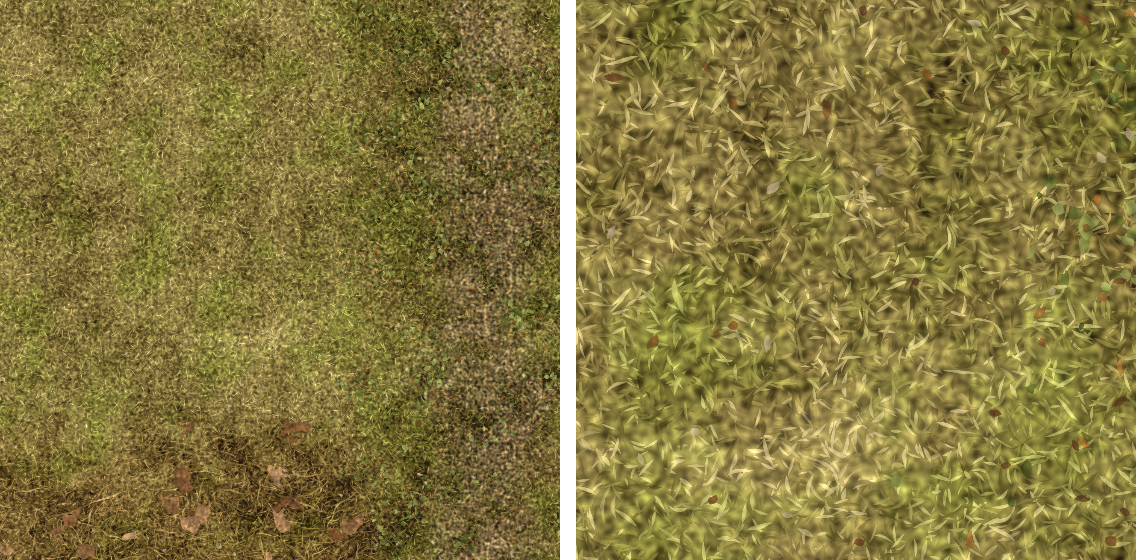
Left: the whole. Right: its middle third, enlarged.
A WebGL 1 fragment shader for this texture:

```glsl
precision highp float;
// Dry autumn lawn seen from above: matted straw and moss on the left, a worn
// leafy path on the right and long rough grass along the lower edge. Tapered
// strokes scattered on jittered grids form the blades, leaves and litter.
uniform vec2 u_resolution;

vec2 hash2(vec2 p) {
  vec3 q = fract(p.xyx * vec3(0.1031, 0.1030, 0.0973));
  q += dot(q, q.yzx + 33.33);
  return fract((q.xx + q.yz) * q.zy);
}

float gradientNoise(vec2 p) {
  vec2 i = floor(p), f = fract(p);
  vec2 u = f * f * f * (f * (f * 6.0 - 15.0) + 10.0);
  float a = dot(hash2(i) * 2.0 - 1.0, f);
  float b = dot(hash2(i + vec2(1, 0)) * 2.0 - 1.0, f - vec2(1, 0));
  float c = dot(hash2(i + vec2(0, 1)) * 2.0 - 1.0, f - vec2(0, 1));
  float d = dot(hash2(i + 1.0) * 2.0 - 1.0, f - 1.0);
  return mix(mix(a, b, u.x), mix(c, d, u.x), u.y);
}

float fbm(vec2 p) {
  float sum = 0.0, gain = 1.0;
  for (int i = 0; i < 4; i++) {
    sum += gain * gradientNoise(p);
    p = p * 2.03 + 17.3;
    gain *= 0.6;
  }
  return sum;
}

// Tapered, slightly bent strokes: x = coverage, y = random id, z = side shade.
// size holds longest and widest reach in cells; spread is the angle range.
vec3 strokes(vec2 p, float scale, vec2 size, float spread, float density, float seed) {
  vec2 g = p * scale + seed * 7.31, cell = floor(g);
  float blur = 0.6 * scale / u_resolution.y;
  vec3 result = vec3(0.0);
  for (int y = -1; y <= 1; y++) {
    for (int x = -1; x <= 1; x++) {
      vec2 c = cell + vec2(x, y);
      vec2 place = hash2(c + seed * 31.7), trait = hash2(c + seed * 13.1 + 91.0);
      float angle = 1.7 + spread * (trait.x - 0.5);
      vec2 dir = vec2(cos(angle), sin(angle)), d = g - c - place;
      vec2 q = vec2(dot(d, dir), dot(d, vec2(-dir.y, dir.x)));
      float len = size.x * (0.5 + 0.5 * fract(trait.y * 9.0));
      q.y += (place.x - 0.5) * 0.5 * q.x * q.x;
      float edge = abs(q.y) - size.y * (1.0 - q.x * q.x / (len * len));
      float cover = 1.0 - smoothstep(-blur, blur, edge);
      cover *= step(fract(place.y * 7.0 + trait.x * 5.0), density);
      result.x = max(result.x, cover);
      result.yz = mix(result.yz, vec2(trait.y, clamp(q.y / size.y, -1.0, 1.0)), cover);
    }
  }
  return result;
}

// Dark thatch to pale straw
vec3 grassColor(float t) {
  vec3 c = mix(vec3(0.18, 0.13, 0.06), vec3(0.41, 0.35, 0.16), smoothstep(-0.05, 0.3, t));
  c = mix(c, vec3(0.56, 0.49, 0.27), smoothstep(0.25, 0.55, t));
  c = mix(c, vec3(0.65, 0.59, 0.32), smoothstep(0.5, 0.78, t));
  return mix(c, vec3(0.86, 0.78, 0.55), smoothstep(0.72, 1.15, t));
}

void main() {
  vec2 p = gl_FragCoord.xy / u_resolution.y;
  float wide = fbm(p * 4.0 + 3.0), clump = fbm(p * 17.0 + 40.0);
  float grain = gradientNoise(p * 190.0) + 0.8 * gradientNoise(p * 95.0 + 5.0);
  vec2 warp = vec2(gradientNoise(p * 50.0), gradientNoise(p * 50.0 + 9.0));
  vec2 tangled = p + 0.006 * warp;

  // Zones of ground
  float path = smoothstep(0.56, 0.72, p.x + 0.08 * wide);
  float soil = 1.0 - smoothstep(0.03, 0.14, abs(p.x - 0.87 + 0.09 * wide));
  soil *= smoothstep(-0.4, 0.2, clump + 0.1);
  float rough = 1.0 - smoothstep(0.11, 0.29, p.y + 0.07 * wide + 0.03 * clump);
  rough *= 1.0 - 0.85 * path;
  float moss = smoothstep(-0.2, 0.6, fbm(p * 9.0 + 71.0) + 0.22 * path - 0.15 * rough);
  float clover = path * (1.0 - 0.8 * soil) * smoothstep(-0.05, 0.4, fbm(p * 10.0 + 23.0));

  // Thatch under the blades
  float tone = 0.69 + 0.27 * wide + 0.24 * clump - 0.17 * path - 0.18 * rough;
  vec3 color = grassColor(tone - 0.2 + 0.4 * grain - 0.15 * clover - 0.1 * rough);

  // Short matted blades, lighter towards the top layers
  for (int i = 0; i < 6; i++) {
    float k = float(i);
    vec3 b = strokes(tangled, 122.0 - 8.0 * k, vec2(0.75, 0.11), 6.28, 0.62, k + 1.0);
    float shade = tone + 0.85 * (b.y - 0.5) - 0.06 + 0.02 * k + 0.08 * b.z;
    color = mix(color, grassColor(shade), b.x * (0.9 - 0.2 * soil));
  }

  // Long leaning blades of the rough edge, with dark gaps among them
  for (int i = 0; i < 6; i++) {
    float k = float(i);
    vec3 b = strokes(tangled, 48.0 - 5.0 * k, vec2(0.95, 0.045), 4.0, 0.75, k + 21.0);
    float shade = 0.05 + 0.86 * b.y + 0.02 * k + 0.12 * b.z + 0.2 * clump;
    color = mix(color, grassColor(shade), b.x * rough * 0.85);
  }

  // Moss tint and bare earth
  color = mix(color, color * vec3(0.9, 1.0, 0.78), moss);
  color = mix(color, color * vec3(1.03, 0.95, 0.95), rough);
  vec3 earth = vec3(0.50, 0.41, 0.31) * (0.95 + 0.8 * grain + 0.4 * clump);
  color = mix(color, earth, soil * 0.55);

  // Crowded green leaves beside the path
  for (int i = 0; i < 3; i++) {
    float k = float(i);
    vec3 leaf = strokes(tangled, 84.0 - 14.0 * k, vec2(0.5, 0.27), 6.28, clover * 0.55, k + 41.0);
    vec3 green = mix(vec3(0.27, 0.31, 0.10), vec3(0.66, 0.69, 0.38), leaf.y + 0.2 * leaf.z);
    color = mix(color, green, leaf.x * 0.8);
  }

  // Rust and ochre crumbs, then pale chips
  vec3 crumb = strokes(tangled, 95.0, vec2(0.45, 0.22), 6.28, 0.01 + 0.08 * path + 0.2 * soil, 51.0);
  vec3 rust = mix(vec3(0.33, 0.19, 0.10), vec3(0.78, 0.50, 0.20), crumb.y * crumb.y);
  color = mix(color, rust, crumb.x * 0.75);
  vec3 chip = strokes(tangled, 80.0, vec2(0.45, 0.18), 6.28, 0.02 + 0.16 * soil, 52.0);
  color = mix(color, vec3(0.74, 0.66, 0.53) + 0.08 * chip.z, chip.x * 0.75);

  // Ragged fallen leaves lying in the rough grass
  float fallen = 0.36 * rough * smoothstep(0.27, 0.16, p.y);
  vec3 dead = strokes(p + 0.028 * warp, 15.0, vec2(0.5, 0.17), 6.28, fallen, 61.0);
  vec3 deadColor = mix(vec3(0.42, 0.25, 0.13), vec3(0.82, 0.66, 0.48), dead.y);
  color = mix(color, deadColor * (1.0 + 0.2 * dead.z), dead.x * 0.85);

  // Fine speckle of light and shadow over everything
  color *= 1.0 + 0.42 * grain;
  gl_FragColor = vec4(clamp(color, 0.0, 1.0), 1.0);
}
```
